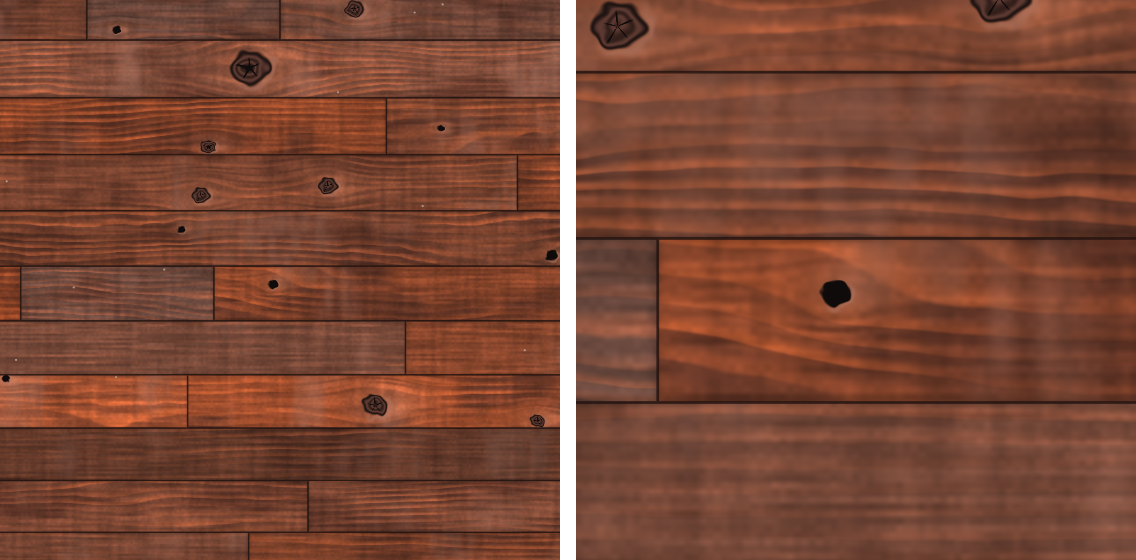
Left, the full canvas; right, a detail of the centre.
Give the GLSL for this texture, as a WebGL 2 fragment shader.

```glsl
#version 300 es
precision highp float;
// Reclaimed stained-wood planks: eleven rows that narrow slightly downwards, cut into boards.
// Each board has its own stain and warped growth rings that flow around knots and nail holes;
// fibres, saw marks, scuffs and specks are layered over them.
uniform vec2 u_resolution;
out vec4 fragColor;

// Butt joints of each row (2.0 = none), stain warmth of its boards, and row brightness.
const vec2 JOINTS[11] = vec2[11](
  vec2(.155, .5), vec2(2), vec2(.69, 2), vec2(.924, 2), vec2(2), vec2(.037, .382),
  vec2(.724, 2), vec2(.335, 2), vec2(2), vec2(.55, 2), vec2(.444, 2));
const vec3 WARMTH[11] = vec3[11](
  vec3(.45, .05, .2), vec3(.3), vec3(.85, .6, 0), vec3(.5, .8, 0), vec3(.5), vec3(1, 0, .8),
  vec3(.25, .75, 0), vec3(.8, .9, 0), vec3(.4), vec3(.45, .4, 0), vec3(.4, .7, 0));
const float SHADE[11] = float[11](.95, 1.1, 1., .98, .96, 1.02, 1.03, 1.15, .8, 1.03, .96);

// Knots: centre measured from the top left, and radius; the small ones are open holes.
const vec3 KNOTS[13] = vec3[13](
  vec3(.446, .121, .034), vec3(.633, .016, .017), vec3(.208, .053, .008),
  vec3(.372, .262, .013), vec3(.358, .349, .016), vec3(.585, .332, .017),
  vec3(.324, .41, .007), vec3(.985, .456, .011), vec3(.488, .508, .009),
  vec3(.01, .676, .008), vec3(.67, .724, .024), vec3(.96, .752, .014), vec3(.788, .229, .006));

float hash(vec2 p) {
  vec3 q = fract(p.xyx * .1031);
  q += dot(q, q.yzx + 33.33);
  return fract((q.x + q.y) * q.z);
}

float noise(vec2 p) {
  vec2 i = floor(p), f = fract(p);
  f *= f * (3. - 2. * f);
  return mix(mix(hash(i), hash(i + vec2(1, 0)), f.x),
             mix(hash(i + vec2(0, 1)), hash(i + vec2(1, 1)), f.x), f.y);
}

// Continuous row coordinate; the rows shrink quadratically from top to bottom.
float rowAt(float y) { return 80.5 - sqrt(6430.25 - 1536. * y); }

void main() {
  vec2 p = gl_FragCoord.xy / u_resolution;
  p.y = 1. - p.y;
  float px = 1. / min(u_resolution.x, u_resolution.y);

  // Which board this point lies on
  float rowPos = rowAt(p.y), v = fract(rowPos);
  int row = int(rowPos);
  vec2 joints = JOINTS[row];
  int piece = int(p.x > joints.x) + int(p.x > joints.y);
  float seed = float(row * 3 + piece) * 7.31 + 5.;
  float warmth = WARMTH[row][piece];

  // Push the grain aside around knots and remember the nearest one
  vec2 g = p, knotPos = vec2(99);
  float knotSize = 1., halo = 0.;
  for (int i = 0; i < 13; i++) {
    vec3 k = KNOTS[i];
    if (int(rowAt(k.y)) != row) continue;
    vec2 d = (p - k.xy) / k.z, h = d - vec2(.9, 0);
    g.y -= d.y * k.z * .75 * exp(-dot(d * d, vec2(.08, .18)));
    halo = max(halo, exp(-dot(h * h, vec2(.16, .4))));
    if (length(d) < length(knotPos)) { knotPos = d; knotSize = k.z; }
  }

  // Growth rings: slow late-wood fade with one crisp edge, broken into patches
  vec2 w = vec2(g.x * 2.6, g.y * 9.) + seed;
  float bend = noise(w) + .35 * noise(w * vec2(3.1, 2.3) + 17.) + .06 * noise(w * vec2(14, 6));
  float rings = g.y * mix(45., 95., hash(vec2(seed, 3))) + bend * mix(1.5, 4.5, hash(vec2(seed, 8)));
  float f = fract(rings);
  float streak = smoothstep(.2, .8, f) * (1. - smoothstep(.84, 1., f));
  float patches = smoothstep(.2, .7, noise(vec2(g.x * 5., g.y * 16.) + seed * 1.7));
  streak *= (.3 + .7 * hash(vec2(floor(rings), seed))) * (.25 + .75 * patches);

  // Stain, streaks and dark blotches
  vec3 color = mix(vec3(.41, .28, .24), vec3(.53, .25, .14), warmth);
  float blotch = .65 * noise(vec2(p.x * 6., p.y * 12.) + seed) + .35 * noise(vec2(p.x * 19., p.y * 40.) + seed);
  color = mix(color, vec3(.31, .17, .13), .75 * smoothstep(.45, .8, blotch));
  color = mix(color, mix(vec3(.62, .35, .25), vec3(.73, .34, .17), warmth), streak * .9);
  color = mix(color, vec3(.66, .39, .28), halo * .65);

  // Fibres, saw marks and pale scuffs
  color *= .84 + .32 * noise(vec2(p.x * 16., g.y * 240.) + seed);
  color *= .92 + .16 * noise(vec2(p.x * 110., p.y * 9.) + seed);
  color *= .94 + .12 * noise(p * 230.);
  float scuff = noise(vec2(p.x * 13., p.y * 8.) + seed) * (.7 + .3 * noise(p * vec2(70, 30)));
  color = mix(color, vec3(.62, .43, .37), .4 * smoothstep(.5, .9, scuff));
  color *= SHADE[row];

  // Knot: ringed wood with star cracks, or a black hole with a lit rim
  float r = length(knotPos * vec2(1, 1.2)) + .45 * (noise(knotPos * 2. + seed) - .5);
  float angle = atan(knotPos.y, knotPos.x + 1e-4);
  float soft = max(.1, px / knotSize);
  vec3 heart = mix(vec3(.2, .12, .1), vec3(.43, .27, .23), (.5 + .5 * cos(r * 17.)) * .7);
  float crack = (1. - smoothstep(.05, .15, abs(sin(angle * 2.5 + 1.)) * r)) * (1. - smoothstep(.55, .75, r));
  heart = mix(heart, vec3(.07, .05, .05), max(crack, .7 * smoothstep(.75, .95, r)));
  if (knotSize < .0125) heart = vec3(.06, .045, .045);
  float rim = exp(-pow((r - 1.2) * 5., 2.)) * smoothstep(-.3, 1., knotPos.x + knotPos.y);
  color = mix(color, vec3(.68, .45, .37), .6 * rim);
  color = mix(color, heart, 1. - smoothstep(1. - soft, 1. + soft, r));

  // Sparse pale specks
  vec2 cell = floor(p * 26.), at = .2 + .6 * vec2(hash(cell + 31.), hash(cell + 57.));
  float speck = length(fract(p * 26.) - at) / 26.;
  float isSpeck = step(.975, hash(cell + 9.));
  color = mix(color, vec3(.76, .66, .6), .8 * isSpeck * (1. - smoothstep(.001, .001 + px, speck)));

  // Thin dark gaps with a faint shadow beside them
  float gap = min(min(v, 1. - v) * .0977, min(abs(p.x - joints.x), abs(p.x - joints.y)));
  color *= 1. - .22 * exp(-gap * 350.);
  color = mix(color, vec3(.13, .07, .06), .8 * (1. - smoothstep(.0004, .0006 + px, gap)));
  fragColor = vec4(color, 1);
}
```
